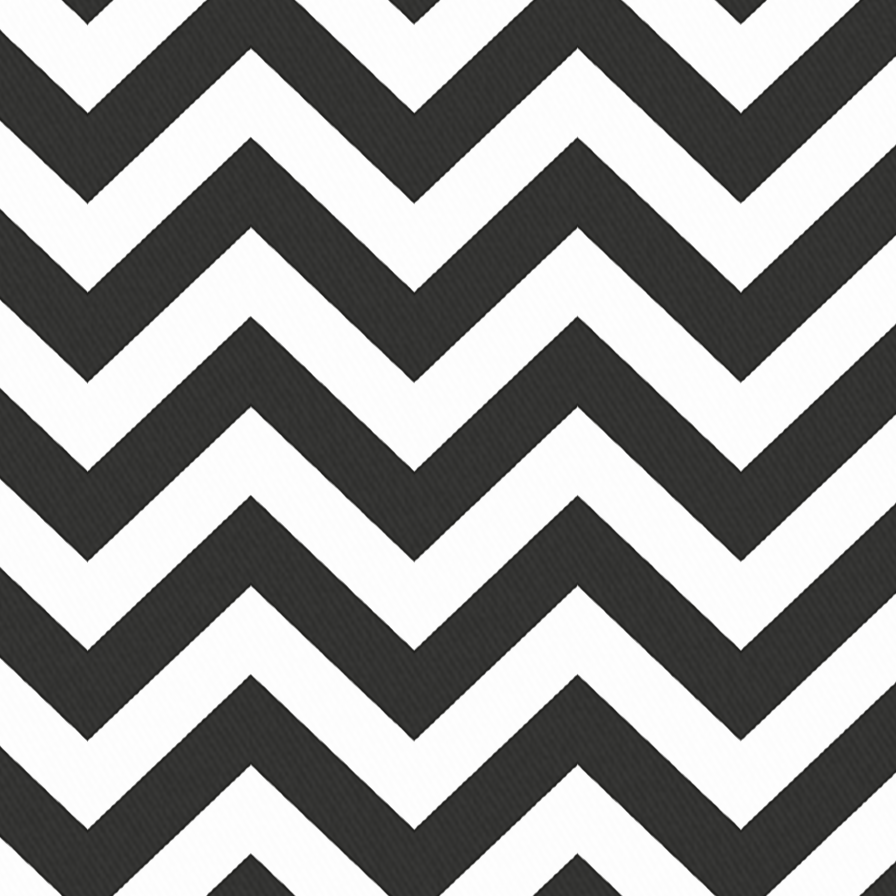
A three.js fragment shader for this pattern:

```glsl
// Charcoal and white chevron stripes printed on fine twill cloth.
varying vec2 vUv;

const vec3 WHITE = vec3(0.992);
const vec3 CHARCOAL = vec3(0.200, 0.200, 0.194);
const vec3 RIM = vec3(0.130, 0.130, 0.122);

const float ZIG_WIDTH = 0.3646;      // valley to valley
const float ZIG_HEIGHT = 0.1732;     // valley to peak
const float VALLEY_X = 0.0977;
const float STRIPE_PERIOD = 0.1999;
const float STRIPE_HEIGHT = 0.1010;
const float STRIPE_BASE = 0.1731;    // lower stripe edge at a valley
const float SOFTNESS = 0.0013;

float hash(vec2 p) {
  return fract(sin(dot(p, vec2(127.1, 311.7))) * 43758.5453);
}

float valueNoise(vec2 p) {
  vec2 i = floor(p);
  vec2 f = fract(p);
  f = f * f * (3.0 - 2.0 * f);
  return mix(mix(hash(i), hash(i + vec2(1.0, 0.0)), f.x),
             mix(hash(i + vec2(0.0, 1.0)), hash(i + vec2(1.0, 1.0)), f.x), f.y);
}

// Triangle wave: 0 at each valley, 1 at each peak.
float zigzag(float x, float width) {
  return 1.0 - abs(2.0 * fract(x / width) - 1.0);
}

// Signed distance to the repeated chevrons, negative inside a stripe.
float chevronDistance(vec2 p) {
  float y = p.y - STRIPE_BASE - ZIG_HEIGHT * zigzag(p.x - VALLEY_X, ZIG_WIDTH);
  float fromCentre = mod(y - 0.5 * STRIPE_HEIGHT + 0.5 * STRIPE_PERIOD, STRIPE_PERIOD)
                   - 0.5 * STRIPE_PERIOD;
  float slope = 2.0 * ZIG_HEIGHT / ZIG_WIDTH;
  return (abs(fromCentre) - 0.5 * STRIPE_HEIGHT) / sqrt(1.0 + slope * slope);
}

// Diagonal ribs of the weave, broken up by uneven yarn; about -1 to 1.
float twill(vec2 p) {
  float rib = sin(6.28318 * dot(p, vec2(110.0, 70.0)));
  float yarn = 2.0 * valueNoise(p * vec2(300.0, 220.0)) - 1.0;
  return 0.5 * rib + 0.5 * yarn;
}

void main() {
  float weave = twill(vUv);
  float d = chevronDistance(vUv) + 0.0004 * weave;

  // Dye gathers in a thin darker rim just inside each edge.
  float rim = smoothstep(-0.0040, -0.0015, d);
  vec3 ink = mix(CHARCOAL, RIM, rim) + 0.022 * weave;
  vec3 cloth = WHITE + 0.006 * weave;

  vec3 color = mix(ink, cloth, smoothstep(-SOFTNESS, SOFTNESS, d));
  gl_FragColor = vec4(color, 1.0);
}
```
